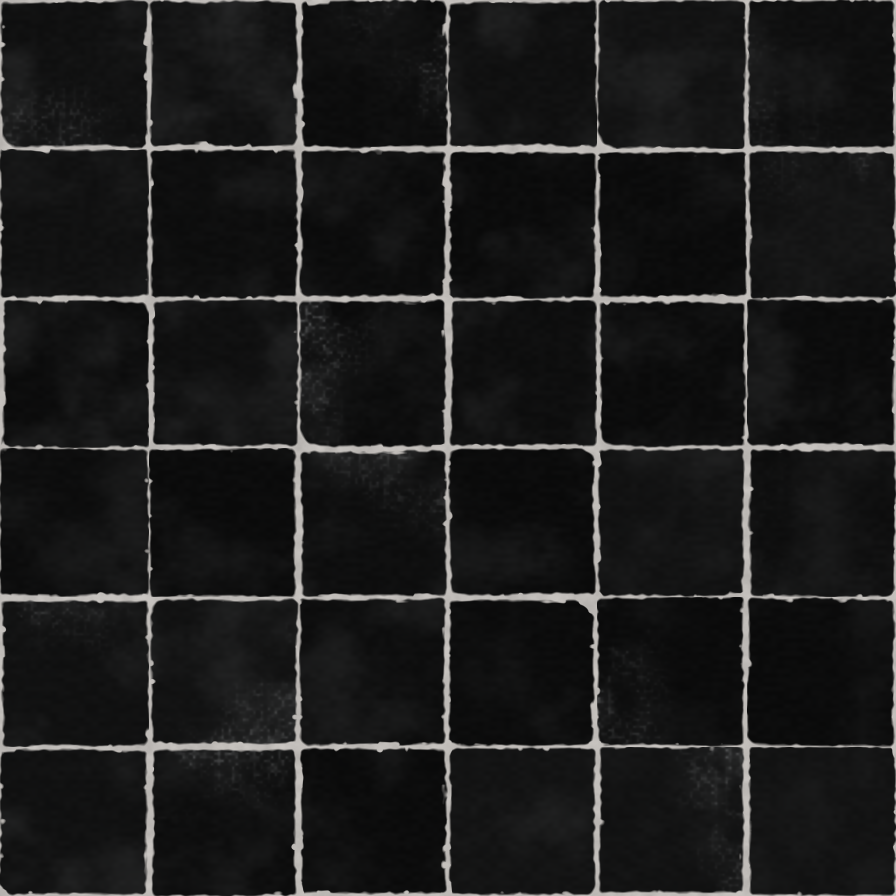
A Shadertoy shader for this texture:

```glsl
// Hand-cut black glazed tiles in a six by six grid with pale, uneven grout.
// Each tile is a slightly turned rounded box with its own insets, corner
// radii and ragged edge; layered noise gives the cloudy glaze and scuffs.

#define TILES 6.0          // repeats across and down
#define INSET_MIN 0.004    // narrowest half joint, in tile widths
#define INSET_VARY 0.022   // added half joint, at random per side
#define CORNER_MIN 0.022   // usual corner radius
#define CORNER_WORN 0.13   // extra radius of the most worn corners
#define TILT 0.016         // range of tile rotation, in radians
#define RAGGED 0.016       // depth of the edge wobble
#define EDGE_SOFT 0.010    // softness of the tile edge
#define CLOUD 0.055        // strength of the cloudy glaze
#define SCUFF 0.24         // strength of the pale scuffs
#define GROUT_COLOR vec3(0.765, 0.75, 0.735)
#define GLAZE_TINT vec3(0.985, 1.0, 1.01)

float hash(vec2 p) {
    return fract(sin(dot(p, vec2(127.1, 311.7))) * 43758.545);
}

// Random value of a tile, one for each channel number
float tileRandom(vec2 id, float channel) {
    return hash(id + channel * vec2(31.7, 17.3));
}

float noise(vec2 p) {
    vec2 i = floor(p), f = fract(p);
    f = f * f * (3.0 - 2.0 * f);
    return mix(mix(hash(i), hash(i + vec2(1, 0)), f.x),
               mix(hash(i + vec2(0, 1)), hash(i + vec2(1, 1)), f.x), f.y);
}

float fbm(vec2 p) {
    float sum = 0.0, amp = 0.5;
    for (int i = 0; i < 4; i++) {
        sum += amp * noise(p);
        p = p * 2.07 + 13.1;
        amp *= 0.5;
    }
    return sum / 0.9375;
}

// Signed distance to the tile outline, negative inside; p is centred
float tileDistance(vec2 p, vec2 id) {
    float angle = (tileRandom(id, 1.0) - 0.5) * TILT;
    p += angle * vec2(-p.y, p.x);

    // The nearest sides and corner choose their own inset and radius
    vec2 side = step(0.0, p);
    vec2 inset = INSET_MIN + INSET_VARY * vec2(tileRandom(id, 2.0 + side.x),
                                               tileRandom(id, 4.0 + side.y));
    float wear = tileRandom(id, 6.0 + side.x + 2.0 * side.y);
    float radius = CORNER_MIN + CORNER_WORN * pow(wear, 9.0);

    vec2 q = abs(p) - 0.5 + inset + radius;
    float d = min(max(q.x, q.y), 0.0) + length(max(q, 0.0)) - radius;

    // Slow waves and small nicks along the edge
    vec2 s = p + id * 7.3;
    d += RAGGED * (noise(s * 5.0) - 0.5);
    d += RAGGED * (noise(s * 24.0 + 40.0) - 0.5);
    return d + RAGGED * 1.3 * smoothstep(0.72, 1.0, noise(s * 17.0 + 80.0));
}

vec3 glazeColor(vec2 p, vec2 id) {
    vec2 s = p + id * 5.7;
    float tone = 0.044 + 0.036 * pow(tileRandom(id, 11.0), 1.4);
    float cloud = smoothstep(0.38, 0.85, fbm(s * 2.6));
    tone += CLOUD * cloud * (0.4 + tileRandom(id, 12.0));

    // Faint brushed grain
    tone += 0.018 * (noise(s * vec2(22.0, 34.0)) - 0.5);

    // Speckled scuffs towards one side of a few tiles
    float turn = 6.2832 * tileRandom(id, 13.0);
    float toSide = smoothstep(-0.1, 0.6, dot(p, vec2(cos(turn), sin(turn))));
    float worn = smoothstep(0.55, 1.0, tileRandom(id, 14.0));
    float speckle = pow(noise(s * 42.0), 3.0);
    tone += SCUFF * worn * toSide * smoothstep(0.35, 0.7, fbm(s * 4.0 + 9.0))
          * (0.2 + speckle);
    return tone * GLAZE_TINT;
}

void mainImage(out vec4 fragColor, in vec2 fragCoord) {
    vec2 grid = fragCoord / iResolution.y * TILES;
    vec2 id = floor(grid);
    vec2 p = fract(grid) - 0.5;

    // Grout with a fine sandy mottle
    vec3 grout = GROUT_COLOR * (0.9 + 0.16 * fbm(grid * 14.0));

    // Tile over grout, blended across at least one pixel
    float soft = max(EDGE_SOFT, 0.75 * TILES / iResolution.y);
    float joint = smoothstep(-soft, soft, tileDistance(p, id));
    fragColor = vec4(mix(glazeColor(p, id), grout, joint), 1.0);
}
```
